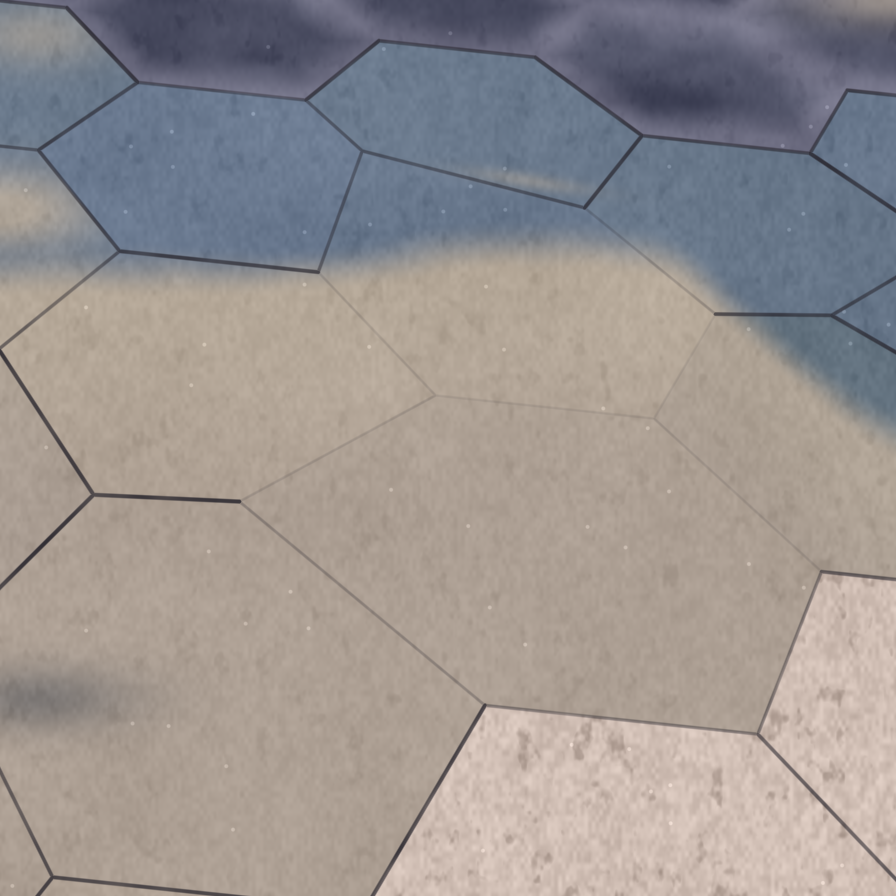
Write a WebGL 1 fragment shader that draws this texture.

```glsl
precision highp float;
// Worn hexagonal stone paving in perspective, with a blue shadow across the far tiles.
uniform vec2 u_resolution;

// Ground plane: lattice axes (hexagon side = 1), origin and perspective on the canvas
const vec2 AXIS_U = vec2(0.2708, -0.0286);
const vec2 AXIS_V = vec2(0.0339, 0.2491);
const vec2 ORIGIN = vec2(0.646, 0.3906);
const float TILT = 0.128;
const float ROOT3 = 1.7320508;

const float JOINT_WIDTH = 0.0019;
const vec2 WORN_CENTER = vec2(0.60, 0.49);
const float GRAIN = 0.085;

const vec3 SAND = vec3(0.675, 0.622, 0.575);
const vec3 WARM_SAND = vec3(0.705, 0.655, 0.595);
const vec3 PALE_STONE = vec3(0.815, 0.745, 0.705);
const vec3 SHADOW_BLUE = vec3(0.405, 0.465, 0.535);
const vec3 DARK_SLATE = vec3(0.295, 0.305, 0.385);
const vec3 SLATE_RIM = vec3(0.45, 0.45, 0.53);
const vec3 SMUDGE = vec3(0.44, 0.43, 0.43);
const vec3 JOINT = vec3(0.15, 0.14, 0.17);

float hash(vec2 p) {
  vec3 q = fract(vec3(p.xyx) * 0.1031);
  q += dot(q, q.yzx + 33.33);
  return fract((q.x + q.y) * q.z);
}

float noise(vec2 p) {
  vec2 i = floor(p), f = fract(p);
  f = f * f * (3.0 - 2.0 * f);
  return mix(mix(hash(i), hash(i + vec2(1, 0)), f.x),
             mix(hash(i + vec2(0, 1)), hash(i + vec2(1, 1)), f.x), f.y);
}

float fbm(vec2 p) {
  return 0.55 * noise(p) + 0.3 * noise(p * 2.1 + 17.0) + 0.15 * noise(p * 4.3 + 41.0);
}

float blob(vec2 p, vec2 center, vec2 radius) {
  vec2 d = (p - center) / radius;
  return exp(-dot(d, d));
}

// Canvas to lattice
vec2 toLattice(vec2 p) {
  vec2 v = AXIS_V - TILT * p, d = p - ORIGIN;
  return vec2(d.x * v.y - d.y * v.x, AXIS_U.x * d.y - AXIS_U.y * d.x)
       / (AXIS_U.x * v.y - AXIS_U.y * v.x);
}

vec2 slip(vec2 corner, vec2 place, vec2 shift) {
  return shift * step(distance(corner, place), 0.1);
}

// Lattice corner to canvas, with a few corners cut out of true
vec2 toCanvas(vec2 c) {
  vec2 p = (ORIGIN + AXIS_U * c.x + AXIS_V * c.y) / (1.0 + TILT * c.y);
  return p + slip(c, vec2(-1.0, 0.0), vec2(-0.108, 0.021))
           + slip(c, vec2(-0.5, 1.5 * ROOT3), vec2(-0.045, 0.042))
           + slip(c, vec2(2.0, ROOT3), vec2(-0.092, 0.022));
}

void main() {
  vec2 p = gl_FragCoord.xy / u_resolution;
  float aa = 1.0 / min(u_resolution.x, u_resolution.y);
  vec2 lattice = toLattice(p);
  float column = floor(lattice.x / 1.5 + 0.5);
  float joint = 0.0, nearest = 1.0, total = 0.0001;
  vec4 traits = vec4(0.0);  // pale, slate, left side, random tint

  // Tiles around this point: signed distance, traits and joints
  for (int k = 0; k < 9; k++) {
    float col = column + mod(float(k), 3.0) - 1.0;
    float row = floor(lattice.y / ROOT3 - col * 0.5 + 0.5) + floor(float(k) / 3.0) - 1.0;
    vec2 tile = vec2(1.5 * col, ROOT3 * (row + 0.5 * col));
    float inside = -10.0;
    for (int n = 0; n < 6; n++) {
      float angle = float(n) * 1.0471976;
      vec2 c0 = tile + vec2(cos(angle), sin(angle));
      vec2 c1 = tile + vec2(cos(angle + 1.0471976), sin(angle + 1.0471976));
      vec2 a = toCanvas(c0), b = toCanvas(c1), e = b - a;
      inside = max(inside, dot(p - a, vec2(e.y, -e.x)) / length(e));
      float gap = length(p - a - e * clamp(dot(p - a, e) / dot(e, e), 0.0, 1.0));
      vec2 middle = (c0 + c1) * 0.5;
      float strength = mix(0.16, 1.0, smoothstep(0.2, 0.34, distance((a + b) * 0.5, WORN_CENTER)));
      strength *= mix(0.55, 1.0, hash(floor(middle * 4.0 + 0.5) + 60.0)) * step(middle.y, 4.5);
      float width = JOINT_WIDTH * mix(0.6, 1.2, strength);
      joint = max(joint, strength * (1.0 - smoothstep(width - aa, width + aa, gap)));
    }
    float weight = 1.0 - smoothstep(-aa, aa, inside);
    traits += weight * vec4(step(-0.5, tile.x) * step(tile.y, -0.5), step(4.2, tile.y),
                            step(tile.x, -2.0), hash(vec2(col, row) + 30.0));
    total += weight;
    nearest = min(nearest, inside);
  }
  traits /= total;

  // Sunlit stone, warmer beside the shadow
  float clouds = fbm(p * 7.0) - 0.5;
  float shadowEdge = 0.70 + 0.035 * blob(p, vec2(0.58, p.y), vec2(0.15, 1.0))
                   - 0.2 * smoothstep(0.72, 1.05, p.x) + 0.025 * clouds;
  vec3 color = mix(SAND, WARM_SAND, smoothstep(0.3, 0.0, shadowEdge - p.y));
  color += (traits.w - 0.5) * vec3(0.035, 0.03, 0.02) + 0.05 * clouds;
  color = mix(color, SMUDGE, 0.8 * blob(p, vec2(0.04, 0.22), vec2(0.11, 0.035)));
  color = mix(color, PALE_STONE + 0.06 * clouds, traits.x);

  // Blue shadow with small gaps of light
  float light = traits.z * (blob(p, vec2(0.0, 0.765), vec2(0.11, 0.045))
              + 0.6 * blob(p, vec2(0.04, 0.96), vec2(0.09, 0.035)));
  light += 0.45 * blob(p, vec2(0.59, 0.798 - 0.15 * (p.x - 0.59)), vec2(0.07, 0.009));
  float shade = smoothstep(-0.03, 0.03, p.y - shadowEdge) * (1.0 - min(light, 0.9));
  vec3 blue = SHADOW_BLUE + (traits.w - 0.5) * vec3(0.03, 0.03, 0.07) + 0.07 * clouds;
  color = mix(color, blue, shade * (1.0 - traits.x));

  // Slate band at the far end
  float core = smoothstep(0.0, 0.045, -nearest + 0.03 * clouds);
  vec3 slate = mix(SLATE_RIM, DARK_SLATE, core) + 0.16 * (fbm(p * vec2(9.0, 18.0) + 5.0) - 0.5);
  slate = mix(slate, WARM_SAND, 0.7 * blob(p, vec2(1.0, 1.0), vec2(0.1, 0.03)));
  color = mix(color, slate, traits.y);

  // Fine grain, pits and pale specks
  float grain = 0.6 * noise(p * vec2(240.0, 150.0)) + 0.4 * noise(p * vec2(110.0, 70.0) + 9.0) - 0.5;
  color += grain * GRAIN * mix(0.75, 1.7, traits.x) * (1.0 - 0.5 * traits.y);
  float pits = smoothstep(0.62, 0.85, fbm(p * vec2(65.0, 45.0) + 3.0));
  color -= pits * mix(0.035, 0.13, traits.x);
  vec2 cell = floor(p * 45.0);
  vec2 spot = 0.25 + 0.5 * vec2(hash(cell + 11.0), hash(cell + 23.0));
  float speck = 1.0 - smoothstep(0.05, 0.14, distance(fract(p * 45.0), spot));
  color += 0.11 * speck * step(0.965, hash(cell + 71.0));

  // Joints, broken by wear
  joint *= 0.72 + 0.28 * noise(p * 38.0);
  gl_FragColor = vec4(mix(color, JOINT, joint * 0.92), 1.0);
}
```
